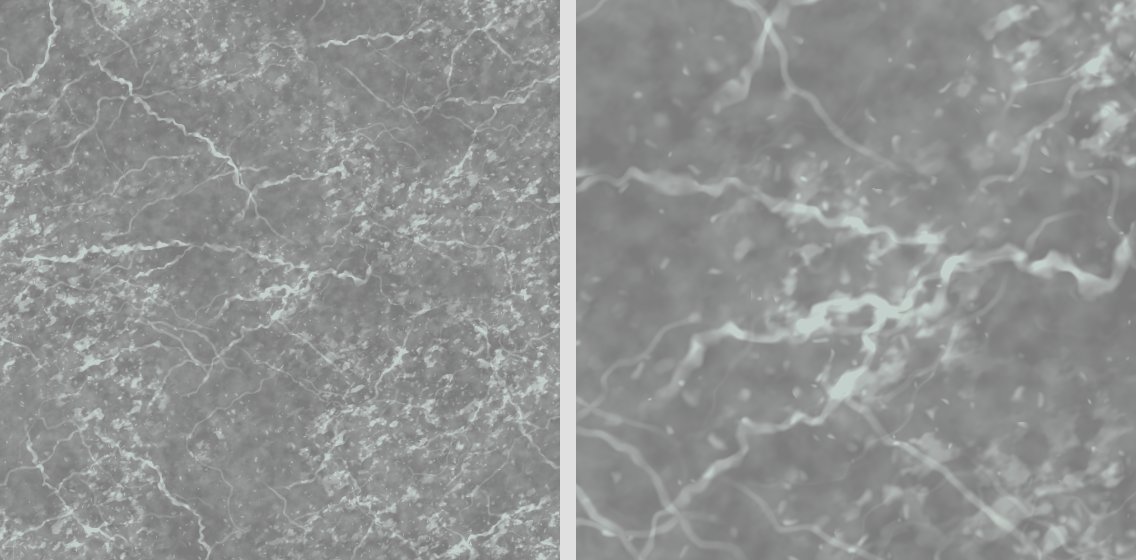
Left: the whole. Right: its middle third, enlarged.
Write a WebGL 1 fragment shader that draws this texture.

```glsl
precision highp float;
// Grey stone with pale crumbly veins, faint hairlines, lacy haze and bright flecks.
uniform vec2 u_resolution;

#define BASE_TONE 0.115
#define GRAIN_CONTRAST 0.56
#define VEIN_WIDTH 0.0056
#define HAIR_WIDTH 0.0036
#define VEIN_STRENGTH 0.85
#define HAIR_STRENGTH 0.40
#define LACE_STRENGTH 0.20
#define FLAKE_STRENGTH 0.62
#define FLECK_STRENGTH 0.50
#define DARK_GREY vec3(0.485, 0.487, 0.486)
#define PALE_GREY vec3(0.780, 0.783, 0.781)
#define GREEN_TINT vec3(-0.010, 0.034, 0.014)

float hash(vec2 p) {
  vec3 q = fract(vec3(p.xyx) * 0.1031);
  q += dot(q, q.yzx + 33.33);
  return fract((q.x + q.y) * q.z);
}

vec2 hash2(vec2 p) {
  return vec2(hash(p), hash(p + 71.7));
}

float noise(vec2 p) {
  vec2 i = floor(p), f = fract(p);
  f = f * f * (3.0 - 2.0 * f);
  return mix(mix(hash(i), hash(i + vec2(1.0, 0.0)), f.x),
             mix(hash(i + vec2(0.0, 1.0)), hash(i + vec2(1.0, 1.0)), f.x), f.y);
}

float fbm(vec2 p) {
  float sum = 0.0, amp = 0.53;
  for (int i = 0; i < 3; i++) {
    sum += amp * noise(p);
    p = mat2(1.6, 1.2, -1.2, 1.6) * p + 17.3;
    amp *= 0.5;
  }
  return sum / 0.9275;
}

float noise1(float x, float seed) {
  float i = floor(x), f = fract(x);
  f = f * f * (3.0 - 2.0 * f);
  return mix(hash(vec2(i, seed)), hash(vec2(i + 1.0, seed)), f) - 0.5;
}

// Sideways drift of a strand at a distance along its axis
float crinkle(float along, float seed) {
  float x = along + 5.0;
  return 0.10 * noise1(x * 5.0, seed) + 0.045 * noise1(x * 17.0, seed + 3.1)
       + 0.020 * noise1(x * 50.0, seed + 7.7);
}

// Coverage of one wandering strand, tapered toward both ends
float strand(vec2 p, float angle, float halfLength, float wander, float width, float seed) {
  float c = cos(angle), s = sin(angle);
  vec2 q = vec2(c * p.x + s * p.y, c * p.y - s * p.x);
  if (abs(q.x) > halfLength || abs(q.y) > 0.1) return 0.0;
  float offset = wander * crinkle(q.x, seed);
  float slope = (wander * crinkle(q.x + 0.002, seed) - offset) / 0.002;
  float d = abs(q.y - offset) / sqrt(1.0 + slope * slope);
  float taper = 1.0 - smoothstep(0.6, 1.0, abs(q.x) / halfLength);
  return (1.0 - smoothstep(0.2 * width, width, d)) * taper;
}

// Strands placed on a jittered grid; most rise to the right
float strands(vec2 p, float cells, float reach, float width, float seed) {
  float tone = 0.0;
  for (int i = 0; i < 81; i++) {
    float n = float(i);
    if (n >= cells * cells) break;
    vec2 id = vec2(mod(n, cells), floor(n / cells)) + seed;
    vec2 r = hash2(id + 11.0), k = hash2(id + 37.0);
    vec2 center = (id - seed + r) / cells;
    float angle = k.x < 0.7 ? mix(0.1, 1.1, k.x / 0.7) : mix(-1.2, -0.3, (k.x - 0.7) / 0.3);
    float wander = mix(0.45, 1.15, hash(id + 53.0));
    float strength = mix(0.45, 1.0, k.y);
    float halfLength = reach * mix(0.55, 1.2, hash(id + 91.0));
    float line = strand(p - center, angle, halfLength, wander, width * mix(0.75, 1.15, k.y), n + seed);
    tone = max(tone, strength * line);
  }
  return tone;
}

// Soft flecks, one at most in each cell
float flecks(vec2 p, float density) {
  vec2 id = floor(p);
  float radius = mix(0.2, 0.45, hash(id + 5.0));
  vec2 center = mix(vec2(radius), vec2(1.0 - radius), hash2(id + 23.0));
  float shown = step(hash(id + 47.0), density) * mix(0.2, 1.0, hash(id + 61.0));
  return shown * (1.0 - smoothstep(0.1 * radius, radius, length(fract(p) - center)));
}

void main() {
  vec2 p = gl_FragCoord.xy / u_resolution;
  vec2 tilted = mat2(0.85, -0.53, 0.53, 0.85) * p;
  float patches = smoothstep(0.36, 0.68, fbm(p * 6.5 + 3.7));
  float beads = noise(p * 120.0 + 9.0);
  vec2 crumble = vec2(beads, noise(p * 120.0 + 77.0)) - 0.5;

  // Mottled ground
  float tone = BASE_TONE + GRAIN_CONTRAST * (fbm(p * 68.0) - 0.5) * (0.7 + 0.3 * patches);
  tone += 0.16 * (noise(p * 9.0 + 40.0) - 0.5) + 0.08 * patches;

  // Lacy haze of thin ridges
  vec2 bent = tilted * vec2(13.0, 18.0) + 1.8 * vec2(fbm(p * 23.0), fbm(p * 23.0 + 50.0));
  float ridge = 1.0 - smoothstep(0.0, 0.08, abs(noise(bent) - 0.5));
  tone += LACE_STRENGTH * ridge * (0.3 + 0.7 * patches) * (0.4 + 0.9 * beads);

  // Flaky clusters and scattered flecks with ragged outlines
  float flakes = smoothstep(0.53, 0.78, fbm(tilted * vec2(62.0, 90.0) + 20.0));
  tone += FLAKE_STRENGTH * flakes * (0.12 + 0.88 * patches);
  float density = 0.10 + 0.34 * patches;
  vec2 ragged = p + 0.007 * crumble;
  float spots = max(flecks(ragged * 66.0, density),
                    flecks(mat2(0.85, -0.53, 0.53, 0.85) * ragged * 94.0 + 60.0, density));
  tone += FLECK_STRENGTH * spots;

  // Fine hairlines, then crumbly main veins
  float hairs = strands(p + 0.003 * crumble, 9.0, 0.12, HAIR_WIDTH, 130.0);
  tone += HAIR_STRENGTH * hairs * (0.5 + 0.8 * beads);
  float vein = strands(p + 0.009 * crumble, 4.0, 0.21, VEIN_WIDTH, 310.0);
  tone += VEIN_STRENGTH * vein * (0.3 + 1.1 * noise(p * 105.0 + 31.0));

  tone = clamp(tone, 0.0, 1.0);
  gl_FragColor = vec4(mix(DARK_GREY, PALE_GREY, tone) + GREEN_TINT * tone * tone, 1.0);
}
```
